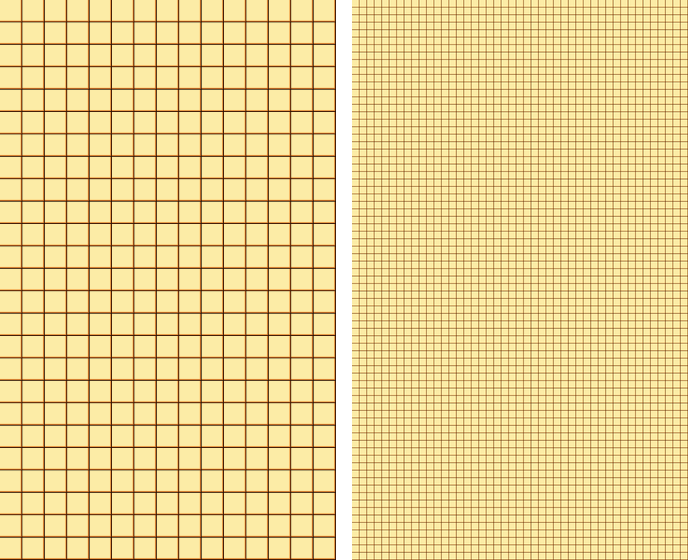
Left, the tile; right, the same tile 3 across and 3 down.
A WebGL 1 fragment shader for this pattern:

```glsl
precision highp float;
// Cream tile grid with thin dark lines and a warm orange bevel on the right and lower edges.

uniform vec2 u_resolution;

#define REPEATS vec2(15.0, 25.0)
#define CREAM vec3(0.99, 0.925, 0.65)
#define AMBER vec3(1.00, 0.74, 0.36)
#define ORANGE vec3(0.82, 0.42, 0.12)
#define BROWN vec3(0.45, 0.17, 0.02)
#define LINE_DARK vec3(0.06, 0.045, 0.03)
#define LINE_WIDTH 0.014
#define BEVEL_WIDTH 0.095
#define SAMPLES 6

// Colour ramp inward from the line: dark, brown, orange, amber, cream
vec3 bevelRamp(float dist) {
  float t = clamp((dist - LINE_WIDTH) / (BEVEL_WIDTH - LINE_WIDTH), 0.0, 1.0);
  vec3 color = mix(LINE_DARK, BROWN, smoothstep(0.0, 0.22, t));
  color = mix(color, ORANGE, smoothstep(0.22, 0.48, t));
  color = mix(color, AMBER, smoothstep(0.48, 0.75, t));
  return mix(color, CREAM, smoothstep(0.75, 1.0, t));
}

// Each tile carries its line along the right and lower edges
vec3 tileColor(vec2 uv) {
  vec2 cell = fract(uv * REPEATS);
  return bevelRamp(min(1.0 - cell.x, cell.y));
}

void main() {
  // Average a grid of samples across the pixel to smooth the edges
  vec3 sum = vec3(0.0);
  for (int j = 0; j < SAMPLES; j++) {
    for (int i = 0; i < SAMPLES; i++) {
      vec2 offset = (vec2(float(i), float(j)) + 0.5) / float(SAMPLES) - 0.5;
      sum += tileColor((gl_FragCoord.xy + offset) / u_resolution);
    }
  }
  gl_FragColor = vec4(sum / float(SAMPLES * SAMPLES), 1.0);
}
```
